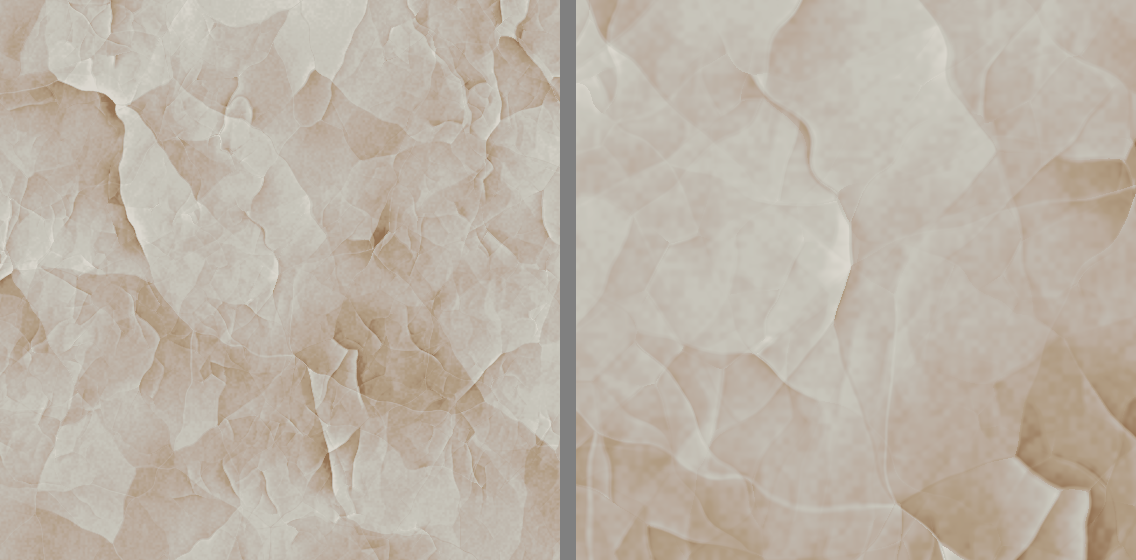
Left: the whole. Right: its middle third, enlarged.
This texture is drawn by a three.js fragment shader. Its source:

```glsl
// Crumpled cream paper under soft side light. Warped Voronoi layers make tilted
// facets whose borders are lit on one side and shaded tan on the other; folded
// noise adds small wrinkles, and a colour ramp turns the shade into paper tones.
varying vec2 vUv;

const vec2 LIGHT = vec2(-0.995, 0.1);

vec2 hash2(vec2 p) {
  vec3 q = fract(p.xyx * vec3(0.1031, 0.1030, 0.0973));
  q += dot(q, q.yzx + 33.33);
  return fract((q.xx + q.yz) * q.zy);
}

float noise(vec2 p) {
  vec2 i = floor(p), f = fract(p);
  f = f * f * f * (f * (f * 6.0 - 15.0) + 10.0);
  float low = mix(hash2(i).x, hash2(i + vec2(1, 0)).x, f.x);
  float high = mix(hash2(i + vec2(0, 1)).x, hash2(i + vec2(1, 1)).x, f.x);
  return mix(low, high, f.y);
}

mat2 rotate(float a) {
  return mat2(cos(a), sin(a), -sin(a), cos(a));
}

float fbm(vec2 p) {
  float sum = 0.0, amp = 0.5;
  for (int i = 0; i < 4; i++) {
    sum += amp * noise(p);
    p = rotate(0.65) * p * 2.03 + 17.3;
    amp *= 0.5;
  }
  return sum;
}

// Height of sharp folds, used for relief
float folds(vec2 p) {
  float sum = 0.0, amp = 1.0;
  for (int i = 0; i < 3; i++) {
    sum += amp * abs(2.0 * noise(p) - 1.0);
    p = rotate(0.9) * p * 1.9 + 9.1;
    amp *= 0.6;
  }
  return sum;
}

// One layer of facets: x is the tilt shade of the facet, y the crease shade
vec2 facets(vec2 p, float scale, float angle) {
  mat2 turn = rotate(angle);
  vec2 stretch = vec2(1.3, 0.78);
  vec2 q = turn * p * scale * stretch + 40.0;
  vec2 light = normalize(turn * LIGHT);
  vec2 cell = floor(q), home = cell, site = vec2(0.0);
  float nearest = 9.0;
  for (int y = -1; y <= 1; y++) for (int x = -1; x <= 1; x++) {
    vec2 id = cell + vec2(x, y);
    vec2 r = id + hash2(id) - q;
    if (dot(r, r) < nearest) {
      nearest = dot(r, r);
      home = id;
      site = r;
    }
  }
  float crease = 0.0, border = 1.0, soft = 0.002 * scale;
  for (int y = -2; y <= 2; y++) for (int x = -2; x <= 2; x++) {
    if (x == 0 && y == 0) continue;
    vec2 id = home + vec2(x, y);
    vec2 r = id + hash2(id) - q;
    vec2 across = normalize(r - site);
    float d = max(dot(0.5 * (site + r), across), 0.0);
    border = min(border, d);
    // The sum of both ids is the same from either side of the fold
    vec2 rnd = hash2((home + id) * 1.37 + 5.0);
    float side = -dot(across, light) * (rnd.y < 0.35 ? -1.0 : 1.0);
    side *= 1.25 / (0.25 + abs(side));
    float glow = max(side, 0.0) * exp(-d / 0.065) * 2.2;
    float shadow = max(-side, 0.0) * (exp(-d / 0.14) * 1.4 + exp(-d / 0.04) * 1.7);
    float rim = 0.5 * exp(-d / 0.03);
    crease += rnd.x * rnd.x * (glow - shadow) * smoothstep(0.0, soft, d) + rnd.x * rim;
  }
  vec2 tilt = hash2(home + 71.0) - 0.5;
  float shade = 1.5 * tilt.x + 2.2 * dot(site, rotate(6.28 * tilt.y) * light);
  return vec2(shade * smoothstep(0.0, soft, border), crease);
}

// Shade 0 is the middle tone; each step of 1 moves to the next paper tone
vec3 paperColor(float s) {
  vec3 c = mix(vec3(0.58, 0.45, 0.33), vec3(0.69, 0.61, 0.51), smoothstep(-4.2, -2.0, s));
  c = mix(c, vec3(0.73, 0.67, 0.615), clamp(s + 2.0, 0.0, 1.0));
  c = mix(c, vec3(0.75, 0.72, 0.68), clamp(s + 1.0, 0.0, 1.0));
  c = mix(c, vec3(0.78, 0.77, 0.73), clamp(s, 0.0, 1.0));
  return mix(c, vec3(0.86, 0.845, 0.81), smoothstep(1.0, 3.2, s));
}

void main() {
  // Bend the folds a little so that no crease is perfectly straight
  vec2 bend = vec2(fbm(vUv * 5.0), fbm(vUv * 5.0 + 31.0)) - 0.47;
  vec2 ripple = vec2(noise(vUv * 34.0), noise(vUv * 34.0 + 57.0)) - 0.5;
  vec2 p = vUv + 0.075 * bend + 0.008 * ripple;

  // Fine crumpling gathers in patches; creases fade in and out
  float crumple = smoothstep(0.3, 0.58, fbm(vUv * 3.6 + 11.0));
  float fade = 0.25 + 1.2 * smoothstep(0.25, 0.75, noise(vUv * 12.0 + 3.0));
  float fineFade = 0.15 + 1.4 * smoothstep(0.3, 0.7, noise(vUv * 21.0 + 8.0));

  vec2 large = facets(p, 4.2, -0.6);
  vec2 medium = facets(p + 0.02 * bend.yx, 8.0, 0.5);
  vec2 small = facets(p + 0.06 * bend.yx, 14.0, -0.85);
  vec2 tiny = facets(p + 0.004 * ripple.yx, 25.0, 0.6);

  float shade = 0.12 + 2.0 * (fbm(vUv * 2.6 + 4.0) - 0.47);
  shade += 0.75 * large.x + 0.95 * fade * large.y;
  shade += 0.45 * medium.x + 0.85 * fade * medium.y * (0.5 + 0.5 * crumple);
  shade += (0.25 + 0.75 * crumple) * (0.28 * small.x + 0.75 * fineFade * small.y);
  shade += (0.1 + 0.9 * crumple) * (0.15 * tiny.x + 0.45 * fineFade * tiny.y);

  // Wrinkle relief and paper grain
  float relief = folds(p * 11.0) - folds((p + 0.004 * LIGHT) * 11.0);
  shade += relief * (1.2 + 2.0 * crumple);
  shade += 0.7 * (noise(vUv * 240.0) - 0.5) + 0.3 * (noise(vUv * 120.0) - 0.5);

  gl_FragColor = vec4(paperColor(shade), 1.0);
}
```
